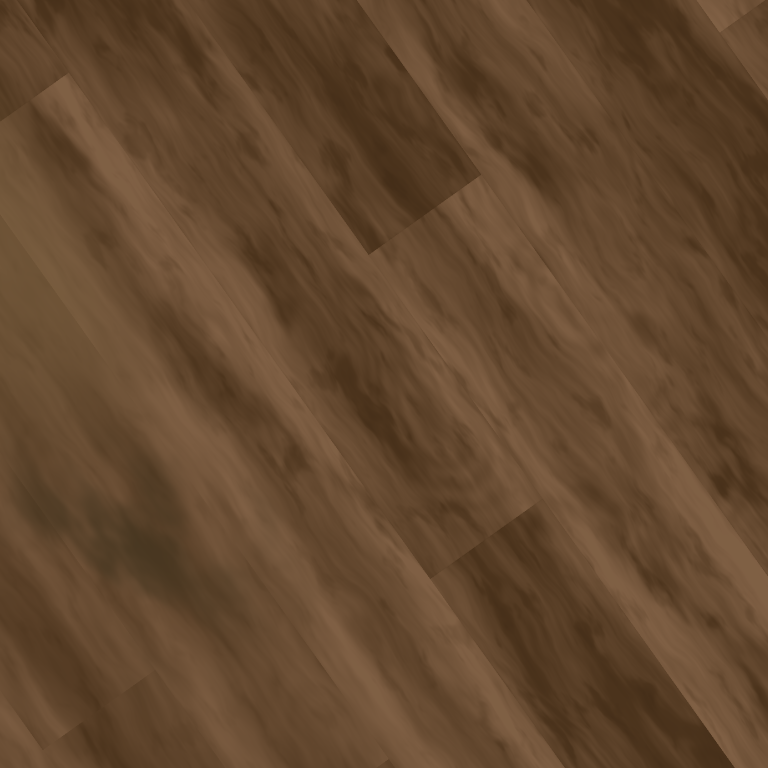
Reproduce this texture procedurally as a Shadertoy shader.

```glsl
const float BOARD_ANGLE = 0.951;   // slope of the boards, radians below horizontal
const float BOARD_WIDTH = 0.18;
const float BOARD_LENGTH = 1.2;
const float ROW_ORIGIN = 0.378;    // upper edge of row zero, across the boards
const float FIRST_END = 0.549;     // end joint of row zero, along the boards
const float ROW_STAGGER = 0.39;
const float STAGGER_DRIFT = 0.0966;
const float SEAM_WIDTH = 0.0016;
const float SEAM_DEPTH = 0.06;
const float STREAK_AMOUNT = 0.52;
const float FINE_AMOUNT = 0.20;
const float RING_AMOUNT = 0.08;
const float KNOT_AMOUNT = 0.48;
const float FLECK_AMOUNT = 0.26;
const float HEART_AMOUNT = 0.30;   // darkening of the board middle
const float HAZE_AMOUNT = 0.30;
const vec2 SMUDGE_CENTER = vec2(0.15, 0.29);
const vec3 KNOT_BROWN = vec3(0.25, 0.165, 0.085);
const vec3 DARK_BROWN = vec3(0.298, 0.203, 0.112);
const vec3 LIGHT_BROWN = vec3(0.485, 0.362, 0.256);
const vec3 HAZE_OLIVE = vec3(0.46, 0.36, 0.235);
const vec3 SMUDGE_OLIVE = vec3(0.265, 0.205, 0.12);

vec2 gradient(vec2 cell) {
    vec3 h = fract(cell.xyx * vec3(0.1031, 0.1030, 0.0973));
    h += dot(h, h.yzx + 33.33);
    float angle = 6.2832 * fract((h.x + h.y) * h.z);
    return vec2(cos(angle), sin(angle));
}

// Gradient noise, roughly -0.7 to 0.7
float noise(vec2 p) {
    vec2 i = floor(p), f = p - i;
    vec2 u = f * f * f * (f * (f * 6.0 - 15.0) + 10.0);
    float a = dot(gradient(i), f);
    float b = dot(gradient(i + vec2(1, 0)), f - vec2(1, 0));
    float c = dot(gradient(i + vec2(0, 1)), f - vec2(0, 1));
    float d = dot(gradient(i + vec2(1, 1)), f - vec2(1, 1));
    return mix(mix(a, b, u.x), mix(c, d, u.x), u.y);
}

float fbm(vec2 p) {
    float sum = 0.0, amplitude = 1.0;
    for (int i = 0; i < 4; i++) {
        sum += amplitude * noise(p);
        p = p * 2.03 + 17.3;
        amplitude *= 0.5;
    }
    return sum;
}

// Grain tone: x runs along the board, y across it
float woodGrain(vec2 p, float haze) {
    p.y += 0.016 * fbm(p * vec2(5.0, 9.0));
    float streak = fbm(p * vec2(2.2, 17.0));
    float fine = fbm(p * vec2(9.0, 95.0));
    float figure = noise(p * vec2(3.2, 10.0) + 7.1);
    float rings = sin(46.0 * figure + 3.0 * streak) * smoothstep(0.0, 0.35, figure);
    float knots = smoothstep(0.12, 0.65, fbm(p * vec2(4.5, 13.0) + 31.7));
    float flecks = smoothstep(0.15, 0.6, fbm(p * vec2(13.0, 38.0) + 11.9));
    float detail = FINE_AMOUNT * fine + RING_AMOUNT * rings - FLECK_AMOUNT * flecks;
    return STREAK_AMOUNT * streak + detail * (1.0 - 0.6 * haze)
         - KNOT_AMOUNT * knots * (1.0 - 0.5 * haze);
}

vec3 floorColor(vec2 uv) {
    // Board axes, measured from the upper left corner
    vec2 down = vec2(uv.x, 1.0 - uv.y);
    vec2 axis = vec2(cos(BOARD_ANGLE), sin(BOARD_ANGLE));
    float along = dot(down, axis);
    float across = dot(down, vec2(axis.y, -axis.x));

    // Staggered layout
    float rowPos = (ROW_ORIGIN - across) / BOARD_WIDTH;
    float row = floor(rowPos);
    float k = max(row, 0.0);
    float joint = FIRST_END + ROW_STAGGER * row
                + STAGGER_DRIFT * k * (k - 1.0) * (k - 2.0);
    float boardPos = (along - joint) / BOARD_LENGTH;
    float board = floor(boardPos);
    vec2 local = vec2(rowPos - row, boardPos - board);

    // Tone of each board, darker in its wavering middle, plus its own grain
    float boardTone = fract(0.78 + 0.335 * row + 0.7 * board);
    float haze = 1.0 - smoothstep(-0.17, -0.02, across);
    vec2 grainShift = vec2(3.7, 1.9) * row + vec2(5.3, 2.3) * board;
    vec2 grainPos = vec2(along, across) + grainShift;
    float tone = mix(0.20 + 0.75 * boardTone, 0.72, HAZE_AMOUNT * haze);
    float middle = local.x - 0.5 + 0.25 * noise(grainPos * vec2(4.0, 6.0));
    tone += HEART_AMOUNT * (smoothstep(0.05, 0.42, abs(middle)) - 0.55) * (1.0 - 0.6 * haze);
    tone += woodGrain(grainPos, haze);

    // Fine seams at sides and ends
    vec2 edge = min(local, 1.0 - local) * vec2(BOARD_WIDTH, BOARD_LENGTH);
    tone -= SEAM_DEPTH * (1.0 - smoothstep(0.0, SEAM_WIDTH, min(edge.x, edge.y))) * (1.0 - haze);

    vec3 color = mix(DARK_BROWN, LIGHT_BROWN, clamp(tone, 0.0, 1.08));
    color = mix(color, KNOT_BROWN, clamp(-1.4 * tone, 0.0, 1.0));

    // Pale olive haze at the left and a dim smudge below it
    float leftGlow = haze * (1.0 - smoothstep(0.05, 0.32, uv.x)) * smoothstep(0.3, 0.65, uv.y);
    color = mix(color, HAZE_OLIVE, 0.55 * leftGlow);
    vec2 offset = (uv - SMUDGE_CENTER) * vec2(5.5, 8.0);
    float smudge = exp(-dot(offset, offset))
                 * smoothstep(-0.25, 0.5, fbm(vec2(along * 5.0, across * 11.0)));
    return mix(color, SMUDGE_OLIVE, 0.85 * smudge);
}

void mainImage(out vec4 fragColor, in vec2 fragCoord) {
    // Four samples per pixel smooth the board edges
    vec3 color = vec3(0.0);
    for (int i = 0; i < 4; i++) {
        vec2 jitter = vec2(i % 2, i / 2) * 0.5 - 0.25;
        color += floorColor((fragCoord + jitter) / iResolution.y);
    }
    fragColor = vec4(color * 0.25, 1.0);
}
```
